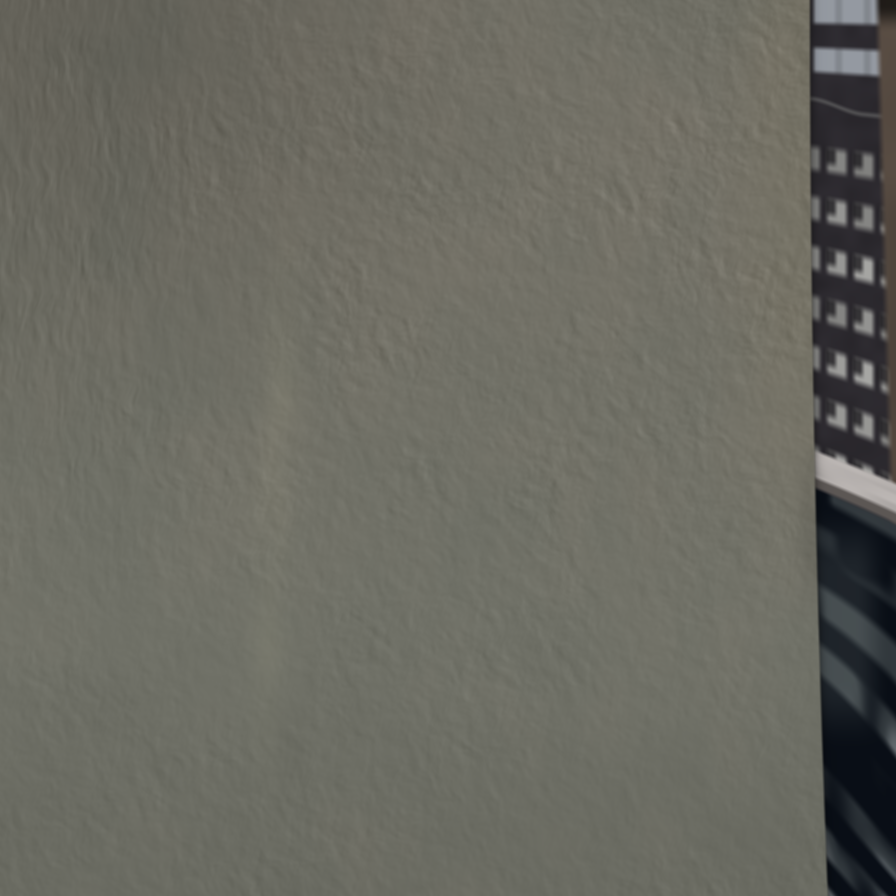
This texture is drawn by a Shadertoy shader. Its source:

```glsl
const vec3 WALL_WARM = vec3(0.452, 0.437, 0.396);
const vec3 WALL_COOL = vec3(0.440, 0.444, 0.405);
const vec3 TOWER_DARK = vec3(0.170, 0.160, 0.180);
const vec3 PANE_LIGHT = vec3(0.61, 0.61, 0.60);
const vec3 LEDGE = vec3(0.72, 0.70, 0.69);
const vec3 LEDGE_SHADE = vec3(0.36, 0.34, 0.33);
const vec3 SIDE_BROWN = vec3(0.33, 0.285, 0.25);
const vec3 GLASS_DARK = vec3(0.035, 0.055, 0.085);
const vec3 GLASS_LIGHT = vec3(0.30, 0.33, 0.34);
const float WALL_EDGE = 0.904;
const float EDGE_BEND = 0.020;
const float ROW_START = 0.158;
const float ROW_STEP = 0.0553;
const float COLUMN_STEP = 0.0300;
const float GLASS_STEP = 0.064;
const float RELIEF = 0.105;
const float SOFT = 0.0022;

float hash(vec2 p) {
    return fract(sin(dot(p, vec2(127.1, 311.7))) * 43758.5453);
}

float noise(vec2 p) {
    vec2 i = floor(p), f = fract(p);
    f = f * f * (3.0 - 2.0 * f);
    return mix(mix(hash(i), hash(i + vec2(1, 0)), f.x),
               mix(hash(i + vec2(0, 1)), hash(i + vec2(1, 1)), f.x), f.y);
}

float fbm(vec2 p) {
    float sum = 0.0, amp = 0.5;
    for (int i = 0; i < 3; i++) {
        sum += amp * noise(p);
        p = p * 2.03 + vec2(7.3, 3.1);
        amp *= 0.5;
    }
    return sum;
}

// Soft band that is one between lo and hi
float band(float v, float lo, float hi, float soft) {
    return smoothstep(lo - soft, lo + soft, v) - smoothstep(hi - soft, hi + soft, v);
}

// Plaster height, drawn out vertically toward the upper left
float plaster(vec2 p) {
    float drawn = smoothstep(0.45, 0.05, p.x) * smoothstep(0.0, 0.8, p.y);
    p += 0.008 * (vec2(noise(p * 40.0), noise(p * 40.0 + 19.0)) - 0.5);
    vec2 slanted = vec2(p.x + 0.35 * p.y, p.y - 0.25 * p.x);
    float pebbled = fbm(slanted * vec2(85.0, 62.0));
    float combed = fbm(p * vec2(110.0, 30.0) + 31.0);
    return mix(pebbled, combed, 0.15 + 0.65 * drawn);
}

vec3 wallColor(vec2 uv) {
    float mottle = fbm(uv * vec2(7.0, 5.0) + 3.0);
    float blotch = fbm(uv * vec2(22.0, 14.0) + 11.0);
    float warmth = 0.65 * smoothstep(0.15, 1.0, uv.y) + 0.7 * (mottle - 0.42) + 0.5 * (blotch - 0.44);
    vec3 color = mix(WALL_COOL, WALL_WARM, clamp(warmth, 0.0, 1.0));

    // Broad shading
    color *= 1.0 - 0.13 * smoothstep(0.60, 0.0, length((uv - vec2(0.08, 1.03)) * vec2(1.0, 0.9)));
    color *= 1.0 - 0.05 * smoothstep(0.32, 0.0, uv.y);
    color *= 1.0 + 0.05 * (mottle - 0.44) + 0.05 * (blotch - 0.44);

    // Pale vertical streak and the stained right border
    float streakX = 0.284 + 0.056 * uv.y + 0.012 * (noise(vec2(uv.y * 9.0, 4.0)) - 0.5);
    float streak = exp(-pow((uv.x - streakX) / 0.022, 2.0)) * band(uv.y, 0.20, 0.68, 0.16);
    color += vec3(0.022, 0.021, 0.015) * streak * (0.4 + 1.2 * noise(uv * vec2(50.0, 18.0)));
    float border = smoothstep(0.78, 0.90, uv.x);
    color += vec3(0.012, 0.006, -0.004) * border * smoothstep(0.3, 0.7, uv.y);
    float stain = band(uv.x, 0.892, 0.93, 0.010) * band(uv.y, 0.34, 0.48, 0.05);
    color *= 1.0 - 0.08 * stain;

    // Relief lit from one side, stronger in patches
    vec2 lightStep = vec2(0.0038, 0.0030);
    float relief = plaster(uv) - plaster(uv + lightStep);
    float patchy = 0.6 + 0.8 * noise(uv * 13.0 + 5.0);
    float depth = RELIEF * patchy * mix(0.55, 1.0, smoothstep(0.1, 0.8, uv.y));
    return color + depth * relief;
}

vec3 towerColor(vec2 uv, float row, float across) {
    vec3 color = TOWER_DARK * (0.92 + 0.16 * noise(uv * 60.0));

    // Repeating windows, each with a dark recess
    float line = (row - ROW_START) / ROW_STEP;
    float column = across / COLUMN_STEP + 0.52;
    float present = step(ROW_START, row);
    float pane = band(fract(line), 0.10, 0.56, 0.10) * band(fract(column), 0.16, 0.88, 0.13);
    float recess = band(fract(line), 0.08, 0.40, 0.10) * band(fract(column), 0.08, 0.48, 0.12);
    float lit = 0.78 + 0.30 * hash(floor(vec2(line, column)));
    color = mix(color, PANE_LIGHT * lit, pane * present);
    color = mix(color, TOWER_DARK * 0.65, 0.8 * recess * present);

    // Wide upper windows and a thin cable
    float wide = band(row, -0.02, 0.026, 0.004) + band(row, 0.053, 0.080, 0.004);
    float mullion = 0.88 + 0.12 * band(fract(across / 0.032), 0.12, 0.88, 0.10);
    color = mix(color, vec3(0.58, 0.60, 0.63) * mullion, wide * smoothstep(0.0, 0.008, across));
    float cable = 0.108 + 0.012 * smoothstep(0.0, 0.06, across);
    color = mix(color, vec3(0.40), 0.7 * band(row, cable, cable + 0.004, 0.003));

    vec3 side = SIDE_BROWN * (0.88 + 0.24 * noise(uv * vec2(40.0, 16.0)));
    side *= mix(0.35, 1.0, smoothstep(0.005, 0.035, row));
    float sideX = 0.978 + 0.030 * row;
    return mix(color, side, smoothstep(sideX - 0.004, sideX + 0.006, uv.x));
}

vec3 glassColor(vec2 uv, float down, float across) {
    float slope = mix(0.50, 1.15, smoothstep(0.55, 0.95, down));
    float line = (down - slope * across) / GLASS_STEP;
    float smear = noise(vec2(across * 34.0 + floor(line) * 3.7, line * 1.3));
    float pane = band(fract(line), 0.10, 0.62, 0.10) * smoothstep(0.22, 0.60, smear);
    float haze = band(down, 0.60, 0.80, 0.04) * (1.0 - smoothstep(0.05, 0.09, across));
    vec3 color = mix(GLASS_DARK, GLASS_LIGHT, 0.60 * pane + 0.32 * haze);
    return color + 0.20 * pane * smoothstep(0.55, 0.85, smear) * smoothstep(0.76, 0.84, down);
}

void mainImage(out vec4 fragColor, in vec2 fragCoord) {
    vec2 uv = fragCoord / iResolution.xy;
    float down = 1.0 - uv.y;
    float edge = WALL_EDGE + EDGE_BEND * down * down;
    float across = uv.x - WALL_EDGE;
    float row = down * (1.0 - 0.75 * across);

    // Distant buildings split by a sloping ledge
    vec3 beyond = mix(towerColor(uv, row, across), glassColor(uv, down, across),
                      smoothstep(0.538, 0.546, row));
    beyond = mix(beyond, LEDGE_SHADE, band(row, 0.528, 0.542, 0.003));
    float groove = 0.93 + 0.10 * noise(vec2(uv.x * 20.0, row * 200.0));
    beyond = mix(beyond, LEDGE * groove, band(row, 0.501, 0.531, 0.003));

    // Wall in front, with a thin shadow beside its edge
    beyond *= 1.0 - 0.40 * exp(-max(uv.x - edge, 0.0) / 0.004);
    vec3 color = mix(wallColor(uv), beyond, smoothstep(-SOFT, SOFT, uv.x - edge));
    fragColor = vec4(color, 1.0);
}
```
